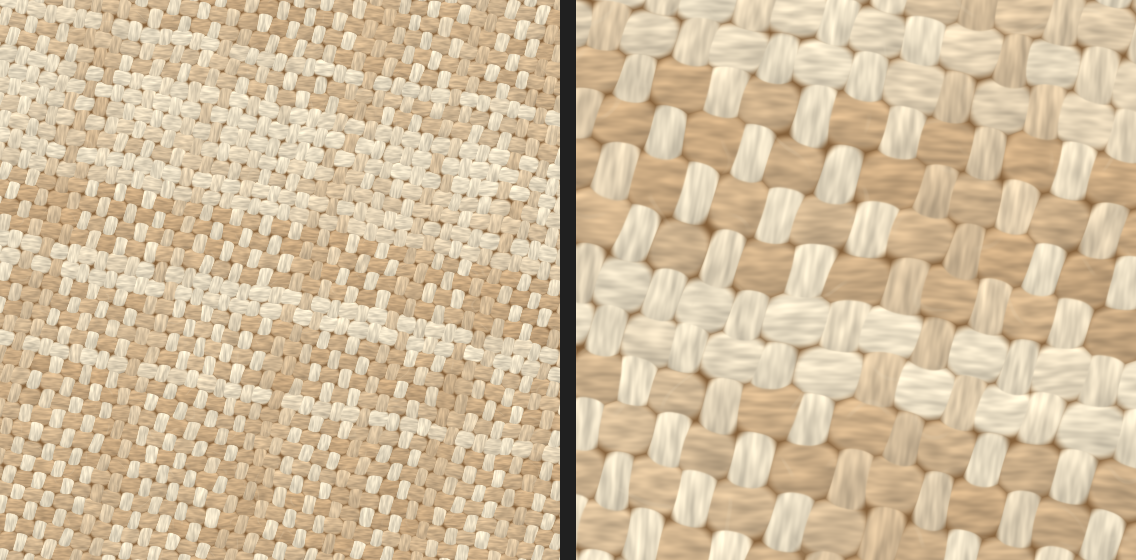
Left: the whole. Right: its middle third, enlarged.
Write a Shadertoy shader that draws this texture.

```glsl
const float COLUMNS = 38.0;        // warp threads per canvas height
const float ROWS = 34.0;           // weft threads per canvas height
const float WEFT_TILT = 0.21;      // fall of the rows to the right, radians
const float WARP_LEAN = 0.28;      // lean of the columns to the right, radians
const vec2 WEFT_SIZE = vec2(0.76, 0.56);  // half extents of a bump, in cells
const vec2 WARP_SIZE = vec2(0.48, 0.69);
const float ROUNDNESS = 2.35;      // exponent of the bump profile
const float BLEND = 20.0;          // sharpness where bumps meet
const float WANDER = 0.35;         // bending of the threads, in cells
const float JITTER = 0.17;         // misplacement of each bump, in cells
const float TWIST = 0.15;          // slope of the fibres within a thread
const float FIBRE = 0.19;          // contrast of the wool fibres
const float HAIR = 0.13;           // strength of loose hairs
const vec2 LIGHT = vec2(-0.45, 0.85);

const vec3 CREAM = vec3(0.908, 0.860, 0.760);
const vec3 TAN = vec3(0.785, 0.665, 0.515);
const vec3 GAP = vec3(0.52, 0.38, 0.23);

// Dyed bands: centre, half width, strength
const int BANDS = 6;
const vec3 WEFT_BANDS[BANDS] = vec3[](
    vec3(-0.43, 0.22, 0.90), vec3(-0.13, 0.06, 0.90), vec3(0.055, 0.06, 1.0),
    vec3(0.19, 0.015, 0.70), vec3(0.33, 0.03, 0.70), vec3(0.52, 0.12, 0.85));
const vec3 WARP_BANDS[BANDS] = vec3[](
    vec3(-0.42, 0.03, 0.60), vec3(-0.20, 0.025, 0.45), vec3(0.045, 0.035, 0.55),
    vec3(0.22, 0.03, 0.55), vec3(0.36, 0.035, 0.60), vec3(0.52, 0.03, 0.50));

vec2 hash2(vec2 p) {
    vec3 q = fract(p.xyx * vec3(0.1031, 0.1030, 0.0973));
    q += dot(q, q.yzx + 33.33);
    return fract((q.xx + q.yz) * q.zy);
}

float cornerSlope(vec2 cell, vec2 offset) {
    float angle = 6.2832 * hash2(cell).x;
    return dot(vec2(cos(angle), sin(angle)), offset);
}

float gradientNoise(vec2 p) {
    vec2 i = floor(p), f = fract(p);
    vec2 s = f * f * f * (f * (f * 6.0 - 15.0) + 10.0);
    float low = mix(cornerSlope(i, f),
                    cornerSlope(i + vec2(1, 0), f - vec2(1, 0)), s.x);
    float high = mix(cornerSlope(i + vec2(0, 1), f - vec2(0, 1)),
                     cornerSlope(i + vec2(1, 1), f - vec2(1, 1)), s.x);
    return mix(low, high, s.y);
}

float dyeAmount(float position, vec3 bands[BANDS]) {
    float dye = 0.0;
    for (int i = 0; i < BANDS; i++) {
        float inside = bands[i].y - abs(position - bands[i].x);
        dye = max(dye, bands[i].z * smoothstep(-0.006, 0.006, inside));
    }
    return dye;
}

// Colour in rgb, height in a, of the bump in one cell
vec4 yarnBump(vec2 p, vec2 cell) {
    bool isWeft = mod(cell.x + cell.y, 2.0) < 0.5;
    vec2 seed = hash2(cell + 71.0);
    vec2 local = p - cell - JITTER * (seed - 0.5);
    vec2 size = (isWeft ? WEFT_SIZE : WARP_SIZE) * (0.94 + 0.14 * seed.yx);

    vec2 profile = pow(abs(local / size), vec2(ROUNDNESS));
    float height = 1.0 - profile.x - profile.y;

    // Thread colour, uneven along its length
    float dye = isWeft ? dyeAmount(cell.y / ROWS, WEFT_BANDS)
                       : dyeAmount(cell.x / COLUMNS, WARP_BANDS);
    vec2 along = isWeft ? cell : cell.yx;
    dye += 0.35 * gradientNoise(along * vec2(0.13, 1.71) + 40.0);
    dye += 0.24 * (seed.x - 0.4);
    vec3 colour = mix(CREAM, TAN, clamp(dye, 0.0, 1.1));

    // Twisted fibres, running nearly along the thread
    vec2 f = isWeft ? local : vec2(local.y, -local.x);
    vec2 strand = vec2(f.x * 1.3, (f.y - TWIST * f.x) * 5.0) + seed * 50.0;
    float fibre = gradientNoise(strand) + 0.5 * gradientNoise(strand * 2.0 + 9.0);

    // Rounded shading and dark hollows
    float light = 1.0 + 0.07 * dot(local / size, LIGHT) + FIBRE * fibre;
    light *= 0.97 + 0.06 * seed.y;
    colour = mix(GAP, colour * light, smoothstep(-0.36, 0.42, height));
    return vec4(colour, height);
}

void mainImage(out vec4 fragColor, in vec2 fragCoord) {
    vec2 canvas = (fragCoord - 0.5 * iResolution.xy) / iResolution.y;

    // Columns and rows are skewed slightly from a right angle
    vec2 acrossWarp = vec2(cos(WARP_LEAN), -sin(WARP_LEAN));
    vec2 acrossWeft = vec2(sin(WEFT_TILT), cos(WEFT_TILT));
    vec2 cloth = vec2(dot(canvas, acrossWarp), dot(canvas, acrossWeft));

    vec2 p = cloth * vec2(COLUMNS, ROWS);
    p += WANDER * vec2(gradientNoise(p * 0.23 + 5.0), gradientNoise(p * 0.21 + 60.0));

    // Soft maximum of the neighbouring bumps
    vec2 centre = floor(p + 0.5);
    vec4 total = vec4(GAP, 1.0) * exp(-0.45 * BLEND);
    for (int y = -1; y <= 1; y++) {
        for (int x = -1; x <= 1; x++) {
            vec4 bump = yarnBump(p, centre + vec2(x, y));
            total += vec4(bump.rgb, 1.0) * exp(BLEND * max(bump.a, -2.0));
        }
    }
    vec3 colour = total.rgb / total.a;

    // Loose hairs on top
    float curl = gradientNoise(canvas * 26.0 + 17.0);
    float patches = smoothstep(0.05, 0.3, gradientNoise(canvas * 34.0 + 80.0));
    float hair = 1.0 - smoothstep(0.01, 0.05, abs(curl));
    colour = mix(colour, CREAM, HAIR * hair * patches);

    fragColor = vec4(clamp(colour, 0.0, 1.0), 1.0);
}
```
